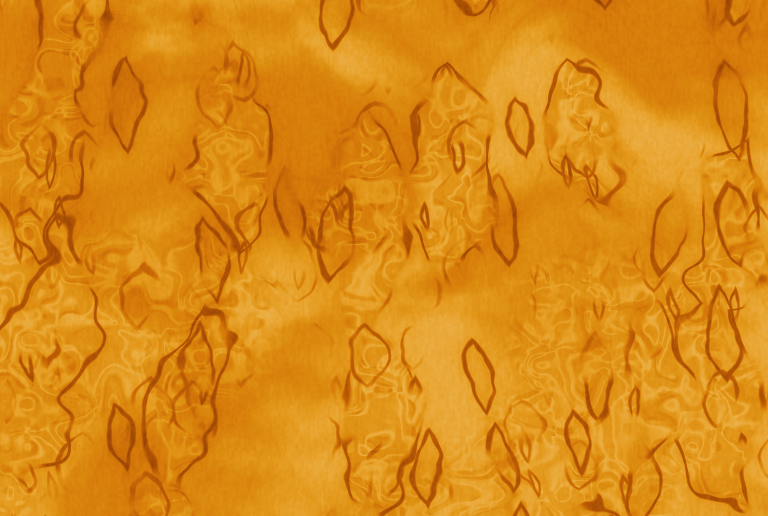
Give the GLSL for this texture, as a Shadertoy shader.

```glsl
// Amber burl wood veneer: cloudy figure, curly burl islands and dark leaf-shaped outlines.

float hash(vec2 p) {
    vec3 q = fract(p.xyx * 0.1031);
    q += dot(q, q.yzx + 33.33);
    return fract((q.x + q.y) * q.z);
}

float noise(vec2 p) {
    vec2 i = floor(p), f = fract(p);
    f = f * f * (3.0 - 2.0 * f);
    return mix(mix(hash(i), hash(i + vec2(1, 0)), f.x),
               mix(hash(i + vec2(0, 1)), hash(i + vec2(1, 1)), f.x), f.y);
}

float fbm(vec2 p) {
    float sum = 0.0, amp = 0.54;
    for (int i = 0; i < 4; i++) {
        sum += amp * noise(p);
        p = mat2(1.6, 1.2, -1.2, 1.6) * p + 7.3;
        amp *= 0.5;
    }
    return sum;
}

vec2 noise2(vec2 p) {
    return vec2(noise(p), noise(p + 41.7)) - 0.5;
}

// Signed distance to scattered upright leaves; a higher power gives fuller sides.
float leaves(vec2 p, vec2 cell, vec2 size, float power, float share, float seed) {
    vec2 home = floor(p / cell);
    float d = 1.0;
    for (int y = -1; y <= 1; y++)
    for (int x = -1; x <= 1; x++) {
        vec2 id = home + vec2(x, y), key = id + seed;
        if (hash(key + 3.1) > share) continue;
        vec2 jitter = vec2(hash(key + 11.3), hash(key + 27.9)) - 0.5;
        vec2 q = p - (id + 0.5 + 0.6 * jitter) * cell;
        q.x += (hash(key + 53.2) - 0.4) * 0.4 * q.y;
        vec2 s = size * mix(0.65, 1.1, hash(key + 71.6));
        float v = abs(q.y) / s.y;
        float side = abs(q.x) - s.x * (1.0 - pow(v, power));
        float slope = power * s.x / s.y * pow(v, power - 1.0);
        d = min(d, side / sqrt(1.0 + slope * slope));
    }
    return d;
}

// Thin line along a distance of zero, fading in and out along its length.
float outline(float d, vec2 p, float width, float gaps) {
    float px = 0.7 / iResolution.y;
    float strength = smoothstep(gaps, gaps + 0.3, noise(p * 17.0 + gaps * 90.0));
    float w = width * (0.5 + noise(p * 40.0));
    return strength * (1.0 - smoothstep(w - px, w + px + 0.0015, abs(d)));
}

// The tone is the green channel; red and blue follow it.
vec3 woodColor(float tone) {
    vec3 c = mix(vec3(0.42, 0.15, 0.02), vec3(0.73, 0.36, 0.02), smoothstep(0.15, 0.36, tone));
    c = mix(c, vec3(0.84, 0.48, 0.04), clamp((tone - 0.36) / 0.12, 0.0, 1.0));
    c = mix(c, vec3(0.86, 0.55, 0.06), clamp((tone - 0.48) / 0.07, 0.0, 1.0));
    c = mix(c, vec3(0.89, 0.60, 0.11), clamp((tone - 0.55) / 0.05, 0.0, 1.0));
    c = mix(c, vec3(0.91, 0.65, 0.20), clamp((tone - 0.60) / 0.05, 0.0, 1.0));
    return mix(c, vec3(0.93, 0.72, 0.34), clamp((tone - 0.65) / 0.07, 0.0, 1.0));
}

void mainImage(out vec4 fragColor, in vec2 fragCoord) {
    vec2 p = fragCoord / iResolution.y;

    // Soft light patches on deeper orange
    vec2 drift = noise2(p * 4.0);
    float clouds = fbm(p * vec2(3.0, 4.2) + 0.9 * drift + 5.0);
    float tone = 0.495 + 0.17 * smoothstep(0.34, 0.68, clouds);

    // Faint flowing growth lines
    float flow = noise(p * vec2(7.0, 2.5) + 1.2 * drift + 60.0) * 6.0;
    float thread = 1.0 - smoothstep(0.0, 0.09, abs(fract(flow) - 0.5));
    tone -= 0.03 * thread * noise(p * 9.0 + 20.0);

    // Lumpy islands and the leaves around them
    vec2 lumpy = p + 0.075 * noise2(p * 9.0) + 0.03 * noise2(p * 26.0);
    vec2 bent = p + 0.022 * noise2(p * 16.0) + 0.006 * noise2(p * 50.0);
    float island = leaves(lumpy, vec2(0.27, 0.46), vec2(0.082, 0.22), 2.8, 0.72, 17.0);
    float leaf = leaves(bent, vec2(0.15, 0.22), vec2(0.030, 0.085), 2.0, 0.42, 91.0);
    float lobe = leaves(bent, vec2(0.11, 0.13), vec2(0.038, 0.058), 2.2, 0.60, 143.0);
    float sliver = leaves(bent, vec2(0.07, 0.09), vec2(0.010, 0.034), 2.0, 0.40, 205.0);

    // Curly burl filling the islands and some open ground
    float ground = smoothstep(0.56, 0.72, noise(p * 2.6 + 33.0));
    float inside = 1.0 - smoothstep(-0.015, 0.012, island);
    float burl = max(inside, 0.8 * ground);
    vec2 curl = p * vec2(40.0, 31.0) + 4.0 * noise2(p * 24.0);
    float ridge = 1.0 - abs(2.0 * noise(curl) - 1.0);
    float fleck = smoothstep(0.62, 0.88, noise(curl * 1.3 + 15.0));
    float figure = 0.535 + 0.11 * smoothstep(0.5, 1.0, ridge) - 0.085 * fleck;
    tone = mix(tone, figure + 0.35 * (tone - 0.56), 0.85 * burl);

    // Warm stain beside the outlines, then the dark lines
    float near = min(abs(island), abs(leaf));
    tone -= 0.055 * exp(-near * 75.0);
    tone -= 0.03 * (1.0 - smoothstep(-0.01, 0.004, leaf));
    float cluster = max(burl, 1.0 - smoothstep(0.0, 0.05, island));
    float line = outline(island, p, 0.0034, 0.30);
    line = max(line, outline(leaf, p, 0.0032, 0.18));
    line = max(line, 0.85 * cluster * outline(lobe, p, 0.0028, 0.42));
    line = max(line, cluster * outline(sliver, p, 0.0026, 0.48));
    tone = mix(tone, 0.25, 0.82 * line);

    // Fine upright grain and pores
    tone += 0.030 * (noise(p * vec2(240.0, 60.0)) - 0.5);
    tone += 0.032 * (noise(p * vec2(190.0, 170.0) + 8.0) - 0.5);

    fragColor = vec4(woodColor(tone), 1.0);
}
```
